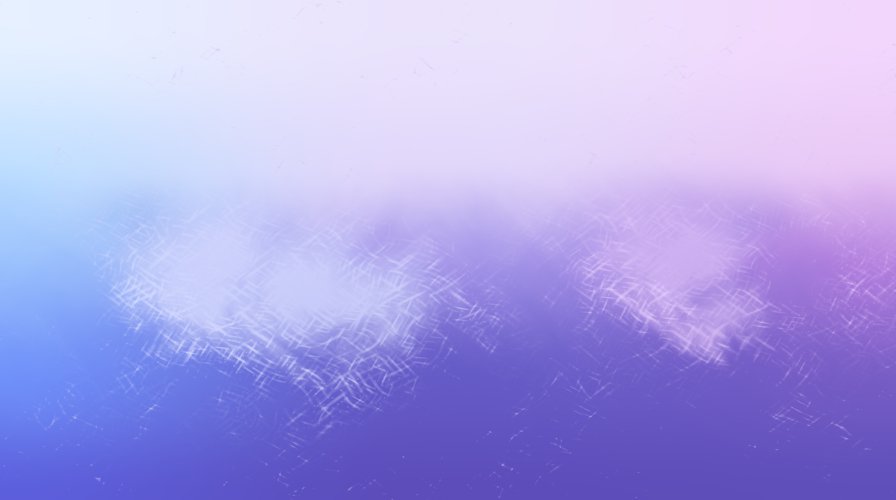
Write a Shadertoy shader that draws this background.

```glsl
// A misty pastel sky sinking into deep violet, with two pale torn clouds.
// Three vertical colour ramps are blended across the canvas and warped by
// layered sines; soft puffs, brushed strokes and cellular flecks lie on top.

mat2 rotation(float angle) {
    float c = cos(angle), s = sin(angle);
    return mat2(c, s, -s, c);
}

vec2 hash2(vec2 cell) {
    vec3 h = fract(cell.xyx * vec3(0.1031, 0.1030, 0.0973));
    h += dot(h, h.yzx + 33.33);
    return fract((h.xx + h.yz) * h.zy);
}

// Layered, self-bending sines: roughly -0.7 to 0.7.
float billow(vec2 p) {
    float sum = 0.0, amplitude = 0.5;
    for (int i = 0; i < 6; i++) {
        p += 0.6 * sin(p.yx * 1.3 + vec2(1.7, 4.1) * float(i + 1));
        sum += amplitude * sin(p.x) * sin(p.y);
        p = rotation(0.9) * p * 1.85;
        amplitude *= 0.58;
    }
    return sum;
}

// Distance to the nearest scattered point.
float cellular(vec2 p) {
    float nearest = 2.0;
    for (int i = 0; i < 9; i++) {
        vec2 id = floor(p) + vec2(i % 3 - 1, i / 3 - 1);
        nearest = min(nearest, length(id + hash2(id) - p));
    }
    return nearest;
}

// Thin tapered strokes, one per elongated cell.
float strokes(vec2 p, float angle, vec2 density) {
    vec2 q = rotation(angle) * p * density;
    q.y += 0.8 * sin(q.x * 1.3 + 2.0 * sin(p.y * 17.0));
    q.x += hash2(vec2(floor(q.y), 7.0)).x;
    vec2 seed = hash2(floor(q)), local = fract(q) - 0.5;
    float across = abs(local.y - 0.3 * (seed.x - 0.5));
    float taper = smoothstep(0.5, 0.1, abs(local.x));
    return smoothstep(0.34, 0.0, across) * taper * seed.y * seed.y;
}

float puff(vec2 p, vec2 centre, vec2 radius) {
    vec2 d = (p - centre) / radius;
    return exp(-dot(d, d));
}

vec3 ramp(float y, vec3 deep, vec3 low, vec3 middle, vec3 high, vec3 top) {
    vec3 c = mix(deep, low, smoothstep(0.0, 0.27, y));
    c = mix(c, middle, smoothstep(0.22, 0.51, y));
    c = mix(c, high, smoothstep(0.44, 0.69, y));
    return mix(c, top, smoothstep(0.6, 0.95, y));
}

vec3 sky(vec2 p) {
    vec3 blue = ramp(p.y, vec3(0.36, 0.37, 0.86), vec3(0.44, 0.57, 0.98),
        vec3(0.62, 0.77, 0.99), vec3(0.74, 0.87, 1.0), vec3(0.90, 0.94, 1.0));
    vec3 violet = ramp(p.y, vec3(0.36, 0.30, 0.73), vec3(0.40, 0.36, 0.78),
        vec3(0.64, 0.58, 0.91), vec3(0.88, 0.84, 0.98), vec3(0.92, 0.89, 0.99));
    vec3 pink = ramp(p.y, vec3(0.37, 0.31, 0.73), vec3(0.46, 0.36, 0.77),
        vec3(0.70, 0.50, 0.87), vec3(0.91, 0.78, 0.96), vec3(0.95, 0.84, 0.99));
    vec3 c = mix(blue, violet, smoothstep(0.0, 0.47, p.x));
    return mix(c, pink, smoothstep(0.52, 1.0, p.x));
}

void mainImage(out vec4 fragColor, in vec2 fragCoord) {
    vec2 uv = fragCoord / iResolution.xy;
    vec2 p = fragCoord / iResolution.y;

    // Soft drift of the gradient, strongest in the middle band.
    float broad = billow(p * 4.0 + 2.0), fine = billow(p * 13.0 + 9.0);
    float band = puff(uv, vec2(0.5, 0.45), vec2(1.2, 0.27));
    vec3 color = sky(uv + vec2(0.03 * fine, 0.05 * broad + 0.025 * fine) * band);

    // Crossed brush strokes at two sizes, used for texture and torn edges.
    float brushed = strokes(p, 0.6, vec2(13.0, 75.0))
        + strokes(p + 3.0, -0.65, vec2(11.0, 65.0))
        + strokes(p + 5.0, 0.35, vec2(24.0, 100.0))
        + strokes(p + 8.0, -1.0, vec2(22.0, 95.0));

    // Pale clouds on the left and the right.
    vec2 bent = uv + 0.02 * vec2(broad, fine);
    float left = max(puff(bent, vec2(0.34, 0.40), vec2(0.14, 0.15)),
        0.9 * puff(bent, vec2(0.24, 0.45), vec2(0.12, 0.17)));
    float right = max(puff(bent, vec2(0.75, 0.49), vec2(0.11, 0.14)),
        0.8 * puff(bent, vec2(0.80, 0.39), vec2(0.07, 0.11)));
    float ragged = 0.25 * fine + 0.20 * (brushed - 0.35);
    left = smoothstep(0.15, 0.9, left + ragged);
    right = smoothstep(0.15, 0.95, right + 1.3 * ragged);
    color = mix(color, vec3(0.82, 0.84, 0.99), 0.85 * left);
    color = mix(color, vec3(0.85, 0.74, 0.96), 0.75 * right);

    // Dim hollows beside the clouds.
    float hollow = puff(bent, vec2(0.165, 0.57), vec2(0.05, 0.06))
        + puff(bent, vec2(0.83, 0.56), vec2(0.05, 0.06));
    color -= vec3(0.08, 0.06, 0.02) * hollow * (0.7 + fine);

    // Strokes and tiny flecks gather where the clouds are torn.
    float torn = puff(uv, vec2(0.34, 0.27), vec2(0.15, 0.10))
        + puff(uv, vec2(0.18, 0.42), vec2(0.07, 0.17))
        + puff(uv, vec2(0.76, 0.47), vec2(0.13, 0.15))
        + 0.6 * puff(uv, vec2(0.52, 0.38), vec2(0.08, 0.06))
        + 0.5 * puff(uv, vec2(0.92, 0.43), vec2(0.09, 0.12));
    torn = clamp(torn * smoothstep(-0.6, 0.4, broad + fine), 0.0, 1.0);
    vec3 highlight = mix(vec3(0.80, 0.87, 1.0), vec3(0.91, 0.79, 0.99), uv.x);
    float fleck = smoothstep(0.20, 0.04, cellular(p * 65.0));
    float paint = 0.65 * (brushed - 0.12) + 0.45 * fleck;
    color = mix(color, highlight, clamp(torn * paint, -0.1, 0.7));

    fragColor = vec4(clamp(color, 0.0, 1.0), 1.0);
}
```
